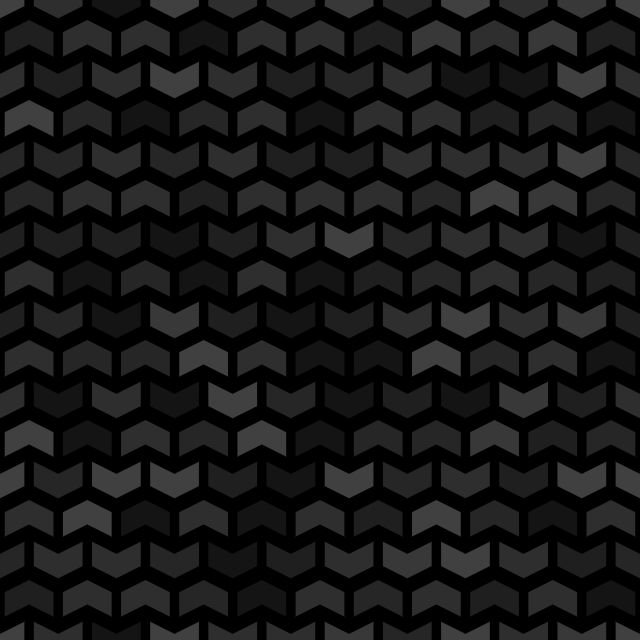
Give the GLSL for this pattern, as a Shadertoy shader.

```glsl
// Staggered rows of thick grey chevrons on black, pointing up and down in turn.
// Each chevron is a distance function in a repeated cell; a wrapped cell hash
// picks its grey, so the pattern tiles seamlessly.

const vec2 REPEATS = vec2(11.0, 8.0);      // chevrons across, row pairs down
const float HALF_WIDTH = 0.0381;           // chevron half width
const float HALF_THICKNESS = 0.0191;       // half of its vertical thickness
const float SLOPE = 0.5;                   // steepness of both arms
const float UP_ROW_OFFSET = 0.479;         // up row position within a row pair
const vec3 BACKGROUND = vec3(0.0);

const int SHADE_COUNT = 6;
const float SHADES[SHADE_COUNT] = float[](0.08, 0.12, 0.15, 0.18, 0.22, 0.25);
// Upper end of the hash range that selects each shade
const float SHADE_LIMITS[SHADE_COUNT] = float[](0.20, 0.30, 0.46, 0.76, 0.86, 1.0);

float hash(vec2 p) {
    return fract(sin(dot(p, vec2(127.1, 311.7))) * 43758.5453);
}

// Distance to an upward chevron centred on its bounding box
float chevron(vec2 p) {
    p.x = abs(p.x);
    float armCentre = SLOPE * (0.5 * HALF_WIDTH - p.x);
    float band = (abs(p.y - armCentre) - HALF_THICKNESS) / sqrt(1.0 + SLOPE * SLOPE);
    return max(p.x - HALF_WIDTH, band);
}

float pickShade(float chance) {
    for (int i = 0; i < SHADE_COUNT; i++) {
        if (chance < SHADE_LIMITS[i]) return SHADES[i];
    }
    return SHADES[SHADE_COUNT - 1];
}

void mainImage(out vec4 fragColor, in vec2 fragCoord) {
    float pixel = 1.0 / iResolution.y;
    vec2 position = fragCoord * pixel;
    position.y = 1.0 - position.y;         // count rows from the top
    vec3 color = BACKGROUND;

    // Row 0 points down; row 1 points up and is shifted by half a cell
    for (int row = 0; row < 2; row++) {
        float pointsUp = float(row);
        vec2 grid = position * REPEATS - pointsUp * vec2(0.5, UP_ROW_OFFSET);
        vec2 cell = floor(grid + 0.5);
        vec2 local = (grid - cell) / REPEATS;
        local.y *= 1.0 - 2.0 * pointsUp;   // flip so the tip is at positive y

        // Wrap the cell so opposite canvas edges share their shades
        vec2 id = mod(cell, REPEATS);
        float shade = pickShade(hash(id + vec2(17.0, 41.0) * (pointsUp + 1.0)));
        float coverage = clamp(0.5 - chevron(local) / pixel, 0.0, 1.0);
        color = mix(color, vec3(shade), coverage);
    }
    fragColor = vec4(color, 1.0);
}
```
